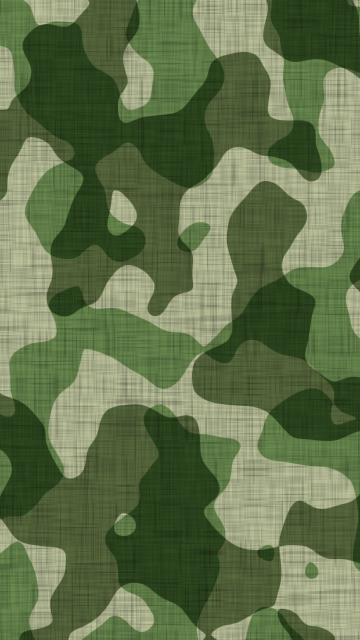
Write a Shadertoy shader that draws this pattern.

```glsl
// Woodland camouflage printed on linen. Two independent smooth noise fields
// are cut into blobs; the four ways they overlap select the four colours.
// Stretched value noise in both directions adds the woven threads.

const vec3 OLIVE = vec3(0.302, 0.362, 0.211);   // neither blob
const vec3 DARK  = vec3(0.157, 0.250, 0.107);   // first blob only
const vec3 TAN   = vec3(0.645, 0.668, 0.533);   // second blob only
const vec3 GREEN = vec3(0.360, 0.472, 0.270);   // both blobs

const float BLOB_SCALE   = 4.1;    // noise cells per canvas width
const float DETAIL       = 0.35;   // strength of the outline waviness
const float DARK_LEVEL   = 0.030;  // higher means less dark and green
const float TAN_LEVEL    = 0.026;  // higher means less tan and green
const float THREAD_COUNT = 260.0;  // threads per canvas width
const float THREAD_RUNS  = 17.0;   // tone changes along one thread
const float WEAVE        = 0.15;   // contrast of the fine threads
const float SLUB         = 0.13;   // darkness of the sparse heavy threads

// Integer lattice hash giving two values in 0..1
vec2 hash2(vec2 cell, uint seed) {
    uvec2 v = uvec2(ivec2(cell)) * 1664525u + 1013904223u + seed * 747796405u;
    v.x += v.y * 1664525u;
    v.y += v.x * 1664525u;
    v ^= v >> 16u;
    v.x += v.y * 1664525u;
    v.y += v.x * 1664525u;
    v ^= v >> 16u;
    return vec2(v & 0xffffu) / 65535.0;
}

vec2 fade(vec2 t) {
    return t * t * t * (t * (t * 6.0 - 15.0) + 10.0);
}

float valueNoise(vec2 p, uint seed) {
    vec2 i = floor(p), w = fade(p - i);
    vec2 e = vec2(0.0, 1.0);
    return mix(mix(hash2(i, seed).x, hash2(i + e.yx, seed).x, w.x),
               mix(hash2(i + e.xy, seed).x, hash2(i + e.yy, seed).x, w.x), w.y);
}

// Dot product of a random lattice direction with the offset from its corner
float slope(vec2 cell, vec2 offset, uint seed) {
    return dot(normalize(hash2(cell, seed) - 0.5003), offset);
}

float gradientNoise(vec2 p, uint seed) {
    vec2 i = floor(p), f = p - i, w = fade(f);
    vec2 e = vec2(0.0, 1.0);
    return mix(mix(slope(i, f, seed), slope(i + e.yx, f - e.yx, seed), w.x),
               mix(slope(i + e.xy, f - e.xy, seed), slope(i + e.yy, f - e.yy, seed), w.x), w.y);
}

// Two turned grids hide the lattice; a finer one makes the outlines wavy
float blobField(vec2 p, uint seed) {
    const mat2 TURN = mat2(0.8, 0.6, -0.6, 0.8);
    vec2 q = TURN * p + 7.3;
    vec2 r = TURN * q + 3.1;
    return gradientNoise(p, seed) + gradientNoise(q, seed + 1u)
         + DETAIL * gradientNoise(r * 2.1, seed + 2u);
}

// Crisp coverage with an edge about one pixel wide
float cover(float d) {
    return clamp(0.5 + d / max(fwidth(d), 1e-5), 0.0, 1.0);
}

// Signed brightness change of the threads running along x
float threads(vec2 p, uint seed) {
    float fine = valueNoise(p * vec2(THREAD_RUNS, THREAD_COUNT), seed) - 0.5;
    float heavy = valueNoise(p * vec2(THREAD_RUNS * 0.5, THREAD_COUNT * 0.8), seed + 1u);
    return WEAVE * fine - SLUB * (smoothstep(0.70, 0.95, heavy) - 0.09);
}

void mainImage(out vec4 fragColor, in vec2 fragCoord) {
    vec2 uv = fragCoord / iResolution.x;

    // Blobs
    vec2 p = uv * BLOB_SCALE;
    float inDark = cover(blobField(p + 11.7, 10u) - DARK_LEVEL);
    float inTan  = cover(blobField(p.yx + 23.4, 20u) - TAN_LEVEL);
    vec3 color = mix(mix(OLIVE, DARK, inDark), mix(TAN, GREEN, inDark), inTan);

    // Linen weave
    color *= 1.0 + threads(uv, 30u) + threads(uv.yx, 40u);

    fragColor = vec4(clamp(color, 0.0, 1.0), 1.0);
}
```
